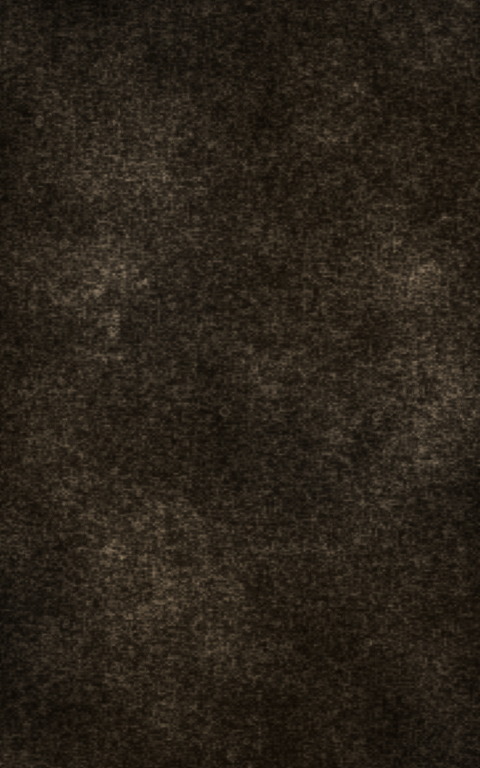
Give the GLSL for this texture, as a Shadertoy shader.

```glsl
// Dark brown worn leather-like cloth with fine grain, pale scuffs and small pits.
#define BASE_TONE 0.164
#define GRAIN_AMOUNT 0.78
#define WEAVE_AMOUNT 0.42
#define MOTTLE_AMOUNT 0.75
#define SCUFF_AMOUNT 0.42
#define CRACK_AMOUNT 0.22
#define VIGNETTE 0.22
#define GRAIN_SCALE vec2(290.0, 350.0)
#define PIT_CELL 0.13

const int PATCH_COUNT = 11;
// Broad stains: centre x, centre y, radius, change of tone.
const vec4 PATCHES[PATCH_COUNT] = vec4[](
    vec4(0.16, 0.76, 0.10, 0.045), vec4(0.15, 0.66, 0.07, 0.035),
    vec4(0.54, 0.65, 0.05, 0.080), vec4(0.58, 0.47, 0.13, 0.065),
    vec4(0.32, 0.56, 0.07, 0.035), vec4(0.02, 0.37, 0.08, 0.040),
    vec4(0.18, 0.22, 0.10, 0.050), vec4(0.38, 0.92, 0.11, -0.030),
    vec4(0.36, 0.46, 0.10, -0.030), vec4(0.10, 0.09, 0.08, -0.045),
    vec4(0.45, 0.04, 0.15, -0.035));

float hash(vec2 p) {
    vec3 q = fract(vec3(p.xyx) * 0.1031);
    q += dot(q, q.yzx + 33.33);
    return fract((q.x + q.y) * q.z);
}

float noise(vec2 p) {
    vec2 i = floor(p), f = fract(p);
    f = f * f * (3.0 - 2.0 * f);
    return mix(mix(hash(i), hash(i + vec2(1, 0)), f.x),
               mix(hash(i + vec2(0, 1)), hash(i + vec2(1, 1)), f.x), f.y);
}

float fbm(vec2 p) {
    float sum = 0.0, weight = 0.5;
    for (int i = 0; i < 5; i++) {
        sum += weight * noise(p);
        p = mat2(1.6, 1.2, -1.2, 1.6) * p + 17.3;
        weight *= 0.5;
    }
    return sum;
}

// Stains with ragged borders.
float stains(vec2 p) {
    vec2 warp = vec2(fbm(p * 9.0 + 3.0), fbm(p * 9.0 + 41.0)) - 0.48;
    p += 0.11 * warp;
    float tone = 0.0;
    for (int i = 0; i < PATCH_COUNT; i++) {
        vec2 d = (p - PATCHES[i].xy) / PATCHES[i].z;
        tone += PATCHES[i].w * exp(-dot(d, d));
    }
    return tone;
}

// Sparse round pits with a pale rim.
float pits(vec2 p, float pixel) {
    vec2 cell = floor(p / PIT_CELL);
    vec2 jitter = vec2(hash(cell + 5.0), hash(cell + 71.0));
    float d = length(p - (cell + 0.2 + 0.6 * jitter) * PIT_CELL);
    float radius = mix(0.003, 0.008, hash(cell + 23.0));
    float disc = 1.0 - smoothstep(radius - pixel, radius + pixel, d);
    float rim = smoothstep(0.2 * radius, radius, d);
    return step(0.78, hash(cell + 9.0)) * disc * (0.35 + 0.65 * rim);
}

void mainImage(out vec4 fragColor, in vec2 fragCoord) {
    vec2 p = fragCoord / iResolution.y;
    vec2 uv = fragCoord / iResolution.xy;
    float pixel = 1.0 / iResolution.y;

    // Broad light and shade
    float tone = BASE_TONE + stains(p);
    float mottle = fbm(p * 14.0 + 8.0) - 0.48;
    tone *= 1.0 + MOTTLE_AMOUNT * mottle;
    vec2 edge = abs(uv - 0.5) * 2.0;
    tone *= 1.0 - VIGNETTE * pow(max(edge.x, edge.y), 6.0);

    // Fine grain and short threads, mostly level
    float grain = noise(p * GRAIN_SCALE) - 0.5;
    grain += 0.7 * (noise(p * GRAIN_SCALE * 0.53 + 90.0) - 0.5);
    float weave = noise(p * vec2(95.0, 370.0) + 31.0) - 0.5;
    weave += 0.6 * (noise(p * vec2(310.0, 55.0) + 57.0) - 0.5);

    // Pale scuffs and dark wrinkles
    float wear = smoothstep(0.47, 0.68, fbm(p * 7.0 + 60.0));
    float scuff = wear * smoothstep(0.48, 0.75, fbm(p * 60.0));
    float ridge = abs(fbm(p * vec2(34.0, 26.0) + 120.0) - 0.48);
    float crack = (1.0 - smoothstep(0.0, 0.03, ridge))
                * smoothstep(0.45, 0.65, fbm(p * 5.0 + 200.0));

    tone *= exp(GRAIN_AMOUNT * grain + WEAVE_AMOUNT * weave
              + SCUFF_AMOUNT * scuff - CRACK_AMOUNT * crack);
    tone += 0.09 * pits(p, pixel) * (0.6 + noise(p * 220.0));

    // Brown ramp with a faint shift between warm and grey
    vec3 color = vec3(tone, 0.889 * tone - 0.010, 0.75 * tone - 0.023);
    float warmth = noise(p * 5.0 + 15.0) - 0.5;
    color += warmth * vec3(0.008, 0.0, -0.010);
    fragColor = vec4(clamp(color, vec3(0.025, 0.020, 0.012), vec3(1.0)), 1.0);
}
```
